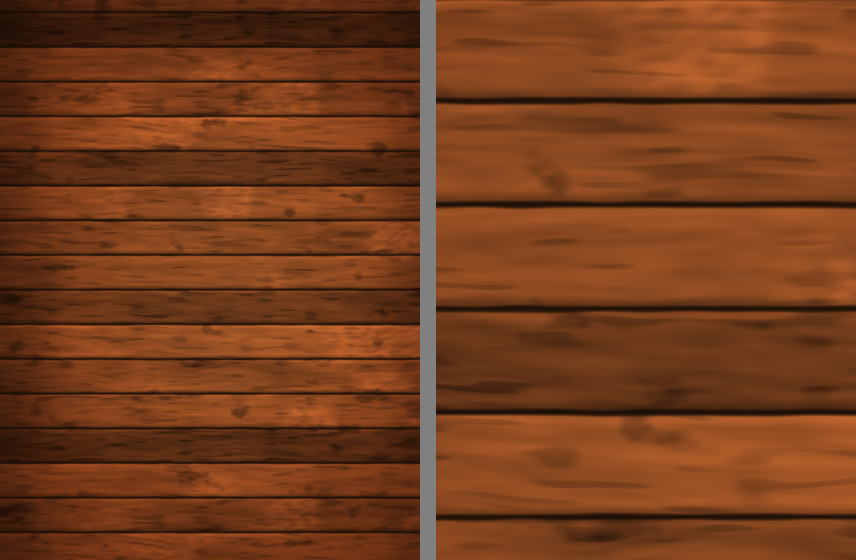
Left: the whole. Right: its middle third, enlarged.
This texture is drawn by a Shadertoy shader. Its source:

```glsl
// Horizontal reddish-brown wooden planks with fine grain, dark seams and shaded borders.

float hash(vec2 p) {
    vec3 q = fract(p.xyx * vec3(0.1031, 0.1030, 0.0973));
    q += dot(q, q.yzx + 33.33);
    return fract((q.x + q.y) * q.z);
}

float noise(vec2 p) {
    vec2 cell = floor(p), f = fract(p);
    f = f * f * (3.0 - 2.0 * f);
    return mix(mix(hash(cell), hash(cell + vec2(1, 0)), f.x),
               mix(hash(cell + vec2(0, 1)), hash(cell + vec2(1, 1)), f.x), f.y);
}

float fbm(vec2 p) {
    float sum = 0.0, amp = 0.5;
    for (int i = 0; i < 4; i++) {
        sum += amp * noise(p);
        p = p * 2.03 + 17.3;
        amp *= 0.5;
    }
    return sum / 0.9375;
}

void mainImage(out vec4 fragColor, in vec2 fragCoord) {
    vec2 uv = fragCoord / iResolution.xy;
    vec2 p = fragCoord / iResolution.y;

    // Plank rows: the sequence of boards recurs every twelve rows
    float level = (p.y - 0.0495) / 0.0619;
    float row = floor(level), v = level - row;
    float board = mod(row, 12.0);
    float seed = hash(vec2(board, 7.0));
    float isDark = 1.0 - step(0.5, abs(mod(row, 4.0) - 2.0));
    float tone = 0.98 + 0.09 * mod(board, 2.0) - 0.25 * isDark + 0.10 * (seed - 0.5);

    // Grain bends gently and leans differently on each board
    vec2 g = vec2(p.x, v * 0.0619) + vec2(seed * 5.0, board * 3.7);
    g.y += 0.022 * fbm(g * vec2(5.0, 12.0)) + (seed - 0.5) * 0.06 * p.x;
    float streaks = fbm(g * vec2(7.0, 75.0));
    float fibres = noise(g * vec2(32.0, 235.0));
    float pores = smoothstep(0.66, 0.92, noise(g * vec2(26.0, 190.0) + 41.0));
    float blotches = fbm(g * vec2(7.0, 16.0) + 9.0);
    tone += 0.34 * (streaks - 0.5) + 0.17 * (fibres - 0.5);
    tone += 0.36 * (blotches - 0.5) - 0.20 * pores;

    // Cross-grain sheen, rippled and stronger toward the right
    float patches = smoothstep(0.58, 0.82, noise(vec2(p.x * 9.0 + seed * 31.0, board * 5.0 + v * 0.6)));
    float ripple = noise(vec2(p.x * 75.0 + v * 3.0, p.y * 190.0 - p.x * 45.0));
    float sheen = patches * (1.0 - 0.8 * isDark) * (0.25 + 0.75 * uv.x) * (0.25 + 0.75 * ripple);
    tone += 0.32 * sheen;

    // Occasional dark scuffs
    float scuff = smoothstep(0.68, 0.85, fbm(p * vec2(16.0, 34.0) + 60.0));
    tone *= 1.0 - 0.35 * scuff;

    // Borders fall into shade, most of all at the left and top
    float shade = mix(0.62, 1.0, smoothstep(-0.02, 0.20, uv.x));
    shade *= mix(0.80, 1.0, smoothstep(0.0, 0.14, 1.0 - uv.x));
    shade *= mix(0.70, 1.0, smoothstep(0.0, 0.20, 1.0 - uv.y));
    shade *= mix(0.82, 1.0, smoothstep(0.0, 0.22, uv.y));
    float centre = 1.0 - smoothstep(0.1, 0.65, length((uv - vec2(0.55, 0.5)) * vec2(0.9, 1.0)));
    tone *= shade * (1.0 + 0.08 * centre);

    // Redder at the borders, tawnier in the middle
    vec3 wood = mix(vec3(0.480, 0.215, 0.085), vec3(0.490, 0.257, 0.115), centre);
    vec3 color = wood * max(tone, 0.12);
    color += vec3(0.06, 0.035, 0.025) * sheen * shade;

    // Seam with a soft shadow along the lower lip and a faint lit upper edge
    float wobble = 0.014 * (noise(vec2(p.x * 40.0, row)) - 0.5);
    float gap = min(v, 1.0 - v);
    float blur = 0.5 / (0.0619 * iResolution.y);
    color *= 1.0 - 0.28 * (1.0 - smoothstep(0.02, 0.15, v));
    color *= 1.0 + 0.12 * smoothstep(0.84, 0.93, v);
    float seam = 1.0 - smoothstep(0.012 - blur, 0.044 + blur, gap + wobble);
    color = mix(color, vec3(0.085, 0.045, 0.020), 0.88 * seam);

    fragColor = vec4(clamp(color, 0.0, 1.0), 1.0);
}
```
